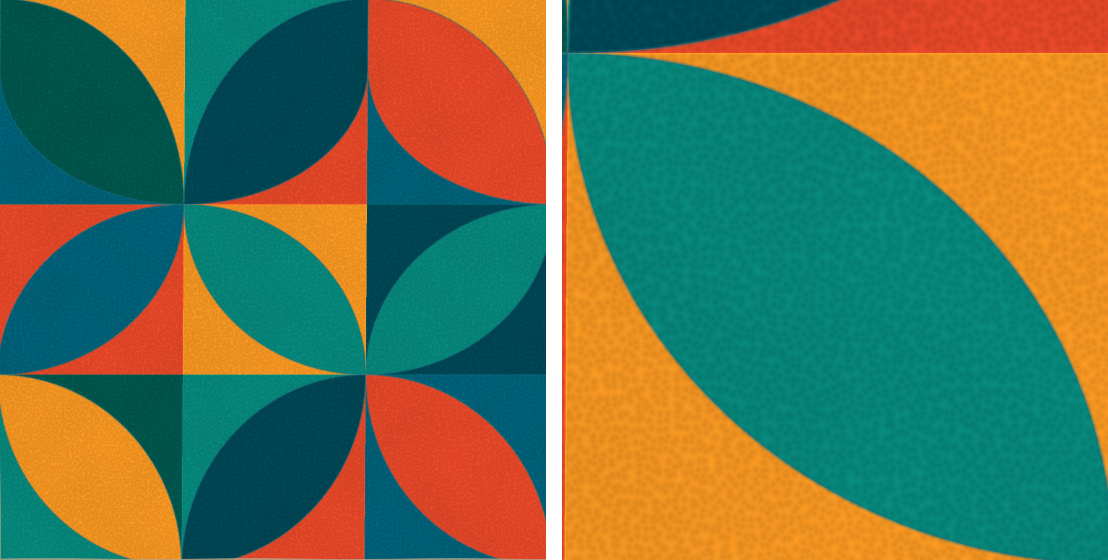
Left: the whole. Right: its middle third, enlarged.
Give the GLSL for this pattern, as a WebGL 2 fragment shader.

```glsl
#version 300 es
precision highp float;
uniform vec2 u_resolution;
out vec4 fragColor;

// navy, blue, bottle green, teal, red, orange
const vec3 palette[6] = vec3[6](
  vec3(0.0, 0.265, 0.32), vec3(0.0, 0.365, 0.455), vec3(0.0, 0.325, 0.29),
  vec3(0.025, 0.51, 0.465), vec3(0.865, 0.27, 0.15), vec3(0.925, 0.565, 0.125));

// palette index per tile, bottom row first
const int leafInk[9] = int[9](5, 0, 4, 1, 3, 3, 2, 0, 4);
const int upperInk[9] = int[9](2, 3, 1, 4, 5, 0, 5, 3, 5);
const int lowerInk[9] = int[9](3, 4, 1, 4, 5, 0, 1, 4, 1);

vec2 hash2(vec2 p) {
  p = fract(p * vec2(0.1031, 0.1030) + 0.137);
  p += dot(p, p.yx + 33.33);
  return fract(vec2(p.x + p.y, p.x * 2.0 + p.y) * p.yx);
}

// distance to the nearest scattered point
float cellular(vec2 p) {
  vec2 cell = floor(p);
  float nearest = 2.0;
  for (int j = -1; j <= 1; j++)
    for (int i = -1; i <= 1; i++) {
      vec2 c = cell + vec2(i, j);
      nearest = min(nearest, length(c + hash2(c) - p));
    }
  return nearest;
}

// approximate signed distance to an ellipse, negative inside
float ellipse(vec2 p, vec2 radii) {
  float k = length(p / radii);
  return k * (k - 1.0) / max(length(p / (radii * radii)), 1e-4);
}

vec3 tiles(vec2 p, float px) {
  // uneven grid with slightly leaning columns
  p.x -= 0.007 * (p.y - 0.5);
  int col = int(p.x > 0.336) + int(p.x > 0.671);
  int row = int(p.y > 0.331) + int(p.y > 0.635);
  vec4 xs = vec4(-0.003, 0.336, 0.671, 1.013);
  vec4 ys = vec4(-0.012, 0.331, 0.635, 1.002);
  vec2 lo = vec2(xs[col], ys[row]);
  vec2 size = vec2(xs[col + 1], ys[row + 1]) - lo;
  vec2 q = p - lo;
  vec2 border = min(q, size - q);

  // odd tiles are mirrored
  if ((col + row) % 2 == 1) q.x = size.x - q.x;

  // two arcs; the lower one is shorter in the top row
  float rise = row == 2 ? size.y * 0.665 : size.y;
  float upper = ellipse(q, size);
  float lower = ellipse(vec2(q.x - size.x, min(q.y - rise, 0.0)), vec2(size.x, rise));
  int id = row * 3 + col;
  vec3 ink = palette[leafInk[id]];
  ink = mix(ink, palette[lowerInk[id]], smoothstep(-px, px, lower));
  ink = mix(ink, palette[upperInk[id]], smoothstep(-px, px, upper));

  // cool rim on the leaf, pale seam between tiles
  float rim = abs(max(upper, lower));
  ink = mix(ink, vec3(0.1, 0.43, 0.5), 0.4 * (1.0 - smoothstep(0.0004, 0.0014 + px, rim)));
  float seam = 1.0 - smoothstep(0.0003, 0.001 + px, min(border.x, border.y));
  return mix(ink, ink * 1.1 + vec3(0.04, 0.03, 0.01), 0.6 * seam);
}

void main() {
  vec2 uv = gl_FragCoord.xy / u_resolution;
  float px = 0.6 / u_resolution.y;

  // four samples per pixel
  vec3 color = vec3(0.0);
  for (int k = 0; k < 4; k++) {
    vec2 offset = vec2(k % 2, k / 2) * 0.5 - 0.25;
    color += 0.25 * tiles(uv + offset / u_resolution, px);
  }

  // cloth grain and soft blotches
  float grain = cellular(uv * 210.0) - 0.42;
  float blotch = sin(uv.x * 19.0 + 2.0 * sin(uv.y * 13.0)) * sin(uv.y * 23.0 + sin(uv.x * 31.0));
  color *= 1.0 + 0.1 * grain + 0.015 * blotch;
  color += 0.018 * grain;

  // worn paper at the bottom and lower left edges
  float worn = 0.0025 + 0.0008 * sin(uv.x * 17.0);
  float paper = 1.0 - smoothstep(worn - px, worn + px, uv.y);
  paper = max(paper, (1.0 - smoothstep(0.0, 0.003, uv.x)) * (1.0 - smoothstep(0.08, 0.2, uv.y)));
  color = mix(color, vec3(0.71, 0.65, 0.54), 0.8 * paper);
  fragColor = vec4(color, 1.0);
}
```
